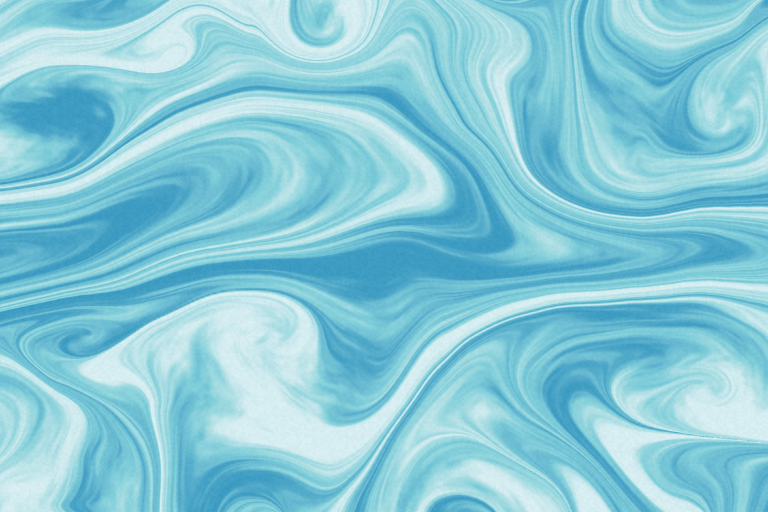
Reproduce this texture procedurally as a WebGL 2 fragment shader.

```glsl
#version 300 es
precision highp float;
// Marbled paint: pale and deep aqua dye drawn into streaks, hooks and eddies by a curling flow.

uniform vec2 u_resolution;
out vec4 fragColor;

const int FLOW_STEPS = 32;
const int DYE_OCTAVES = 5;
const float JET_WIDTH = 0.16;

float hash(vec2 cell) {
    return fract(sin(dot(cell, vec2(127.1, 311.7))) * 43758.5453);
}

// Value noise in x, its gradient in yz
vec3 noiseGrad(vec2 p) {
    vec2 i = floor(p), f = p - i;
    vec2 u = f * f * f * (f * (f * 6.0 - 15.0) + 10.0);
    vec2 du = 30.0 * f * f * (f - 1.0) * (f - 1.0);
    float a = hash(i);
    float b = hash(i + vec2(1.0, 0.0));
    float c = hash(i + vec2(0.0, 1.0));
    float d = hash(i + vec2(1.0, 1.0));
    float k = a - b - c + d;
    float value = a + (b - a) * u.x + (c - a) * u.y + k * u.x * u.y;
    return vec3(value, du * (vec2(b - a, c - a) + k * u.yx));
}

// Divergence-free eddies: the noise gradient turned by a right angle
vec2 eddies(vec2 p, float frequency, float speed, vec2 seed) {
    vec2 g = noiseGrad(p * frequency + seed).yz;
    return speed * vec2(g.y, -g.x);
}

// Height of the arching main current in x, its slope in y
vec2 currentPath(float x) {
    float s = (x - 0.55) / 0.32;
    float arch = 0.27 * exp(-s * s);
    return vec2(0.49 + arch, -2.0 * s / 0.32 * arch);
}

float currentStrength(vec2 p) {
    float d = (p.y - currentPath(p.x).x) / JET_WIDTH;
    return exp(-d * d);
}

vec2 flow(vec2 p) {
    vec2 current = currentStrength(p) * vec2(1.0, currentPath(p.x).y);
    return 1.1 * current
         + eddies(p, 2.5, 0.8, vec2(3.7, 8.2))
         + eddies(p, 5.3, 0.28, vec2(21.4, 5.9));
}

// Follow the paint back to where it was dropped
vec2 traceBack(vec2 p, float duration) {
    float dt = duration / float(FLOW_STEPS);
    for (int i = 0; i < FLOW_STEPS; i++) p -= dt * flow(p);
    return p;
}

// Layered dye around zero; layers finer than the footprint fade out
float dye(vec2 p, float footprint) {
    float sum = 0.0, amplitude = 1.0, frequency = 3.6;
    for (int i = 0; i < DYE_OCTAVES; i++) {
        float keep = 1.0 - smoothstep(0.35, 1.1, footprint * frequency);
        sum += keep * amplitude * (noiseGrad(p * frequency + float(i) * 17.3).x - 0.5);
        amplitude *= 0.65;
        frequency *= 2.05;
    }
    return sum;
}

// Blend to the next colour between two shares of the area
vec3 stop(vec3 below, vec3 colour, float from, float to, float t) {
    return mix(below, colour, clamp((t - from) / (to - from), 0.0, 1.0));
}

vec3 paint(float t) {
    vec3 c = vec3(0.24, 0.61, 0.76);
    c = stop(c, vec3(0.41, 0.73, 0.82), 0.01, 0.11, t);
    c = stop(c, vec3(0.49, 0.80, 0.85), 0.11, 0.30, t);
    c = stop(c, vec3(0.59, 0.84, 0.87), 0.30, 0.54, t);
    c = stop(c, vec3(0.70, 0.88, 0.90), 0.54, 0.77, t);
    return stop(c, vec3(0.84, 0.93, 0.945), 0.77, 0.96, t);
}

vec3 marble(vec2 p) {
    vec2 source = traceBack(p, 1.0);
    float footprint = 0.5 * max(length(dFdx(source)), length(dFdy(source)));
    float level = dye(source, footprint) / 0.24;
    level += 0.12 - 0.4 * currentStrength(p + vec2(0.0, 0.04));
    // Logistic curve spreads the dye evenly over the colour shares
    return paint(1.0 / (1.0 + exp(-1.7 * level)));
}

void main() {
    // Average a 2 by 2 grid of samples within each pixel
    vec3 colour = vec3(0.0);
    for (int i = 0; i < 4; i++) {
        vec2 offset = 0.5 * vec2(i % 2, i / 2) - 0.25;
        colour += 0.25 * marble((gl_FragCoord.xy + offset) / u_resolution.y);
    }

    // Faint paper grain
    vec2 p = gl_FragCoord.xy / u_resolution.y;
    colour += 0.03 * (noiseGrad(p * 240.0).x - 0.5);
    fragColor = vec4(clamp(colour, 0.0, 1.0), 1.0);
}
```
